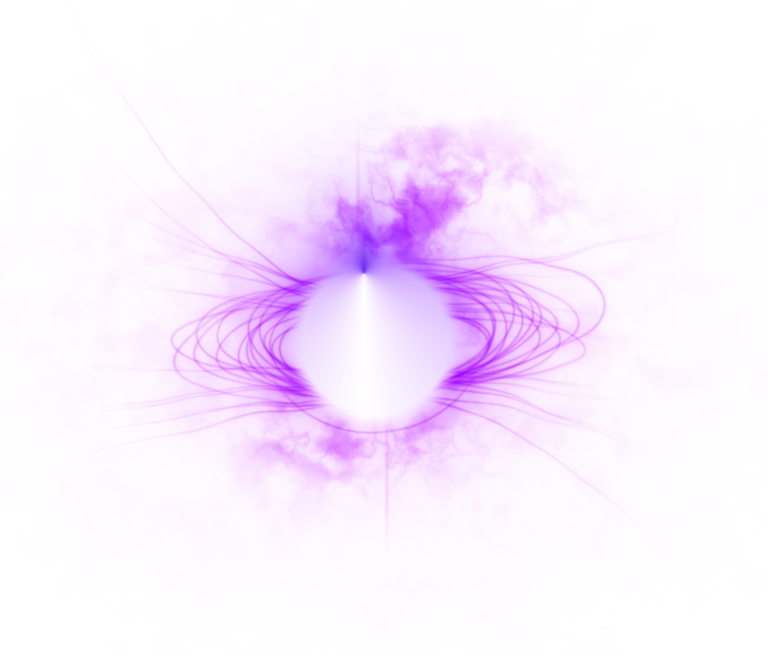
This background is drawn by a WebGL 2 fragment shader. Its source:

```glsl
#version 300 es
precision highp float;
// A pale orb with a violet tip, wrapped in magenta filaments and wisps on white.
uniform vec2 u_resolution;
out vec4 fragColor;

// Lengths are fractions of the canvas height.
const vec2 ORB = vec2(0.571, 0.480);
const vec2 TIP = vec2(0.554, 0.583);
const float ORB_RADIUS = 0.128;
const float LOOP_TILT = -0.07;
const int LOOPS = 15;
const int STREAKS = 13;
const float PI = 3.14159;

float hash(vec2 p) {
  return fract(sin(dot(p, vec2(127.1, 311.7))) * 43758.5453);
}

float noise(vec2 p) {
  vec2 i = floor(p), f = fract(p);
  f = f * f * (3.0 - 2.0 * f);
  return mix(mix(hash(i), hash(i + vec2(1, 0)), f.x),
             mix(hash(i + vec2(0, 1)), hash(i + vec2(1, 1)), f.x), f.y);
}

float fbm(vec2 p) {
  float sum = 0.0, amp = 0.5;
  for (int i = 0; i < 5; i++) {
    sum += amp * noise(p);
    p = mat2(1.6, 1.2, -1.2, 1.6) * p + 7.3;
    amp *= 0.5;
  }
  return sum;
}

float blob(vec2 p, vec2 center, vec2 size) {
  vec2 q = (p - center) / size;
  return exp(-dot(q, q));
}

// Thin bright core with a faint soft skirt.
float strand(float d, float width) {
  float w = max(width, 0.8 / u_resolution.y);
  return exp(-d * d / (w * w)) + 0.22 * exp(-abs(d) / (4.0 * w));
}

float ellipseDistance(vec2 p, vec2 radii) {
  vec2 q = p / radii;
  float k = length(q);
  return k * (k - 1.0) / max(length(q / radii), 0.001);
}

mat2 rotation(float a) {
  return mat2(cos(a), -sin(a), sin(a), cos(a));
}

// Nested, tilted loops that reach out on both sides of the orb.
float loops(vec2 q) {
  float sum = 0.0;
  for (int i = 0; i < LOOPS; i++) {
    float k = float(i), h = hash(vec2(k, 1.7)), g = hash(vec2(k, 5.1));
    float reach = mix(0.165, 0.335, pow(k / float(LOOPS - 1), 1.6));
    vec2 radii = vec2(reach, mix(0.055, 0.1, h));
    vec2 c = vec2(0.015, 0.004) + 0.025 * (vec2(g, h) - 0.5);
    vec2 e = rotation(-LOOP_TILT + 0.22 * (g - 0.5)) * (q - c);
    sum += mix(0.3, 0.16, k / float(LOOPS)) * strand(ellipseDistance(e, radii), 0.0021);
  }
  return sum;
}

// Curved streaks leave the upper and lower flanks, steepest along one diagonal.
float streaks(vec2 q) {
  float side = q.x < 0.0 ? -1.0 : 1.0, sum = 0.0;
  vec2 s = q * side;
  for (int i = 0; i < STREAKS; i++) {
    float k = float(i), h = hash(vec2(k, 2.3 + side)), g = hash(vec2(k, 8.9 + side));
    float up = mod(k, 2.0) * 2.0 - 1.0;
    float bend = up < 0.0 ? -2.2 * h * h : 0.35 * (h - 0.6);
    float slope = up < 0.0 ? -0.1 * g : 0.28 * (g - 0.3);
    float y = up * mix(0.045, 0.085, g) + slope * s.x + bend * s.x * s.x;
    float d = (s.y - y) / sqrt(1.0 + pow(slope + 2.0 * bend * s.x, 2.0));
    float fade = exp(-max(s.x - 0.12, 0.0) / mix(0.06, 0.14, h));
    sum += 0.32 * fade * smoothstep(0.52, 0.3, s.x) * strand(d, 0.0019);
  }
  return sum * smoothstep(0.06, 0.12, s.x);
}

// Torn clouds above and below the orb, plus a sparse wide dust.
float wisps(vec2 p) {
  vec2 w = p + 0.04 * (vec2(fbm(p * 14.0), fbm(p * 14.0 + 31.0)) - 0.5);
  float torn = smoothstep(0.43, 0.78, fbm(w * 19.0 + 3.0));
  float vein = pow(1.0 - abs(2.0 * fbm(w * 24.0 + 11.0) - 1.0), 7.0);
  float mask = 0.9 * blob(p, vec2(0.575, 0.65), vec2(0.085, 0.055))
             + 0.55 * blob(p, vec2(0.64, 0.72), vec2(0.09, 0.075))
             + 0.35 * blob(p, vec2(0.77, 0.70), vec2(0.08, 0.06))
             + 0.45 * blob(p, vec2(0.59, 0.32), vec2(0.12, 0.05))
             + 0.4 * blob(p, vec2(0.45, 0.35), vec2(0.06, 0.05))
             + 0.35 * blob(p, vec2(0.71, 0.47), vec2(0.05, 0.07))
             + 0.12 * blob(p, ORB, vec2(0.42, 0.28));
  return mask * (0.75 * torn + 0.3 * vein);
}

void main() {
  vec2 p = gl_FragCoord.xy / u_resolution.y;
  p.x -= 0.5 * (u_resolution.x / u_resolution.y - 512.0 / 438.0);
  vec2 q = p - ORB, v = p - TIP;
  float r = length(q), tipDist = length(v);
  float angle = abs(atan(v.x, -v.y + 1e-5));
  float outside = smoothstep(ORB_RADIUS * 0.86, ORB_RADIUS * 1.12, r);

  // Light cone below the tip, dark crown above it.
  float cone = 0.21 * min(angle, 1.6) * exp(-max(r - ORB_RADIUS * 0.9, 0.0) / 0.045);
  float crown = pow(angle / PI, 2.5) * exp(-tipDist / 0.055);
  float halo = outside * (0.13 * exp(-(r - ORB_RADIUS) / 0.07)
             + 0.035 * blob(p, ORB, vec2(0.36, 0.25)));

  // Filaments, the arc under the orb and two hairlines.
  vec2 warped = q + 0.012 * (vec2(noise(p * 13.0), noise(p * 13.0 + 40.0)) - 0.5);
  float lines = loops(warped) + streaks(warped);
  lines += 0.22 * smoothstep(-0.03, -0.1, q.y) * strand(ellipseDistance(warped, vec2(0.17, 0.137)), 0.002);
  lines += 0.16 * blob(p, vec2(0.589, 0.28), vec2(0.003, 0.08));
  lines += 0.12 * blob(p, vec2(0.545, 0.70), vec2(0.003, 0.07));
  lines *= mix(0.55, 1.15, noise(p * 22.0 + 5.0));

  float density = cone + crown + halo + outside * (lines + wisps(p));
  density = 1.0 - exp(-density * (1.0 + 0.35 * density));
  float violet = 0.28 * (cone + crown);
  vec3 color = vec3(1.0 - 0.17 * density - 0.2 * density * density - violet,
                    1.0 - density, 1.0 - 0.1 * crown * crown);
  fragColor = vec4(clamp(color, 0.0, 1.0), 1.0);
}
```
